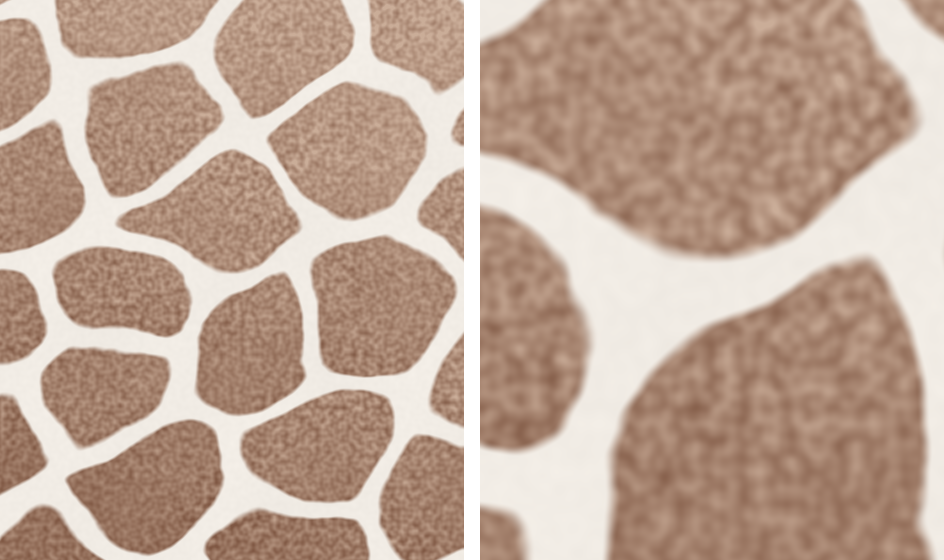
Left: the whole. Right: its middle third, enlarged.
This pattern is drawn by a Shadertoy shader. Its source:

```glsl
#define CELLS 4.2          // patches per canvas height
#define TILT 0.45          // lean of the patches, radians
#define STRETCH 1.14       // elongation along the lean
#define JITTER 0.72        // irregularity of the patch centres
#define HALF_GAP 0.071     // half width of the pale channels, in patches
#define ROUNDING 17.0      // higher gives sharper corners
#define EDGE_SOFT 0.0046   // edge blur, in canvas heights
#define FUR_SCALE 105.0    // fur grains per canvas height
#define FUR_CONTRAST 0.62

const vec3 CREAM = vec3(0.945, 0.925, 0.897);
const vec3 DARK_BROWN = vec3(0.54, 0.39, 0.31);
const vec3 LIGHT_BROWN = vec3(0.75, 0.63, 0.55);

vec2 hash2(vec2 p) {
    vec3 q = fract(p.xyx * vec3(0.1031, 0.1030, 0.0973));
    q += dot(q, q.yzx + 33.33);
    return fract((q.xx + q.yz) * q.zy);
}

mat2 rotation(float a) {
    float c = cos(a), s = sin(a);
    return mat2(c, -s, s, c);
}

float cornerSlope(vec2 corner, vec2 offset) {
    float angle = 6.28318 * hash2(corner + 57.0).x;
    return dot(vec2(cos(angle), sin(angle)), offset);
}

float gradientNoise(vec2 p) {
    vec2 i = floor(p), f = p - i;
    vec2 u = f * f * f * (f * (f * 6.0 - 15.0) + 10.0);
    vec2 e = vec2(0.0, 1.0);
    float low = mix(cornerSlope(i, f), cornerSlope(i + e.yx, f - e.yx), u.x);
    float high = mix(cornerSlope(i + e, f - e), cornerSlope(i + e.yy, f - e.yy), u.x);
    return mix(low, high, u.y);
}

// Jittered centre on a staggered lattice
vec2 patchCentre(vec2 cell) {
    float stagger = 0.5 * mod(cell.y, 2.0);
    return cell + vec2(0.25 + stagger, 0.5) + JITTER * (hash2(cell + 11.0) - 0.5);
}

// x: rounded distance to the patch border, y: random value of the patch
vec2 patches(vec2 p) {
    vec2 home = floor(p), nearestCell = home, nearest = vec2(9.0);
    for (int y = -2; y <= 2; y++)
    for (int x = -2; x <= 2; x++) {
        vec2 cell = home + vec2(x, y);
        vec2 toCentre = patchCentre(cell) - p;
        if (dot(toCentre, toCentre) < dot(nearest, nearest)) {
            nearest = toCentre;
            nearestCell = cell;
        }
    }
    // Smooth minimum over all bisectors rounds the corners
    float sum = 0.0;
    for (int y = -2; y <= 2; y++)
    for (int x = -2; x <= 2; x++) {
        if (x == 0 && y == 0) continue;
        vec2 other = patchCentre(nearestCell + vec2(x, y)) - p;
        float border = dot(0.5 * (nearest + other), normalize(other - nearest));
        sum += exp(-ROUNDING * border);
    }
    return vec2(-log(sum) / ROUNDING, hash2(nearestCell + 83.0).x);
}

void mainImage(out vec4 fragColor, in vec2 fragCoord) {
    vec2 uv = fragCoord / iResolution.y;
    vec2 centred = uv - 0.5 * iResolution.xy / iResolution.y;

    // Leaning, gently bent patch layout
    vec2 p = rotation(TILT) * centred * CELLS;
    p *= vec2(1.0 / STRETCH, STRETCH);
    p += 0.16 * vec2(gradientNoise(p * 1.7 + 3.0), gradientNoise(p * 1.7 + 41.0));
    vec2 spot = patches(p + 20.0);

    // Channels of varying width with slightly ragged edges
    float inside = spot.x - HALF_GAP;
    inside += 0.035 * gradientNoise(p * 2.3 + 17.0) + 0.014 * gradientNoise(p * 9.0);
    float soft = CELLS * max(EDGE_SOFT, 1.0 / iResolution.y);
    float brown = smoothstep(-soft, soft, inside);

    // Short fur in two sizes, stronger in some areas
    vec2 furPos = uv * FUR_SCALE;
    float fur = gradientNoise(furPos) + 0.65 * gradientNoise(rotation(0.7) * furPos * 0.57);
    float furStrength = FUR_CONTRAST * (1.0 + 0.7 * gradientNoise(uv * 5.0 + 9.0));

    // Brown lightens towards the upper right
    float tone = 0.59 + 0.62 * centred.y + 0.27 * centred.x;
    tone += 0.12 * (spot.y - 0.5) + 0.14 * gradientNoise(uv * 9.0);
    tone += furStrength * fur - 0.13 * (1.0 - smoothstep(0.0, 0.06, inside));
    vec3 coat = mix(DARK_BROWN, LIGHT_BROWN, clamp(tone, -0.2, 1.2));

    vec3 cream = CREAM + 0.012 * fur + 0.015 * gradientNoise(uv * 6.0 + 29.0);
    fragColor = vec4(mix(cream, coat, brown), 1.0);
}
```
